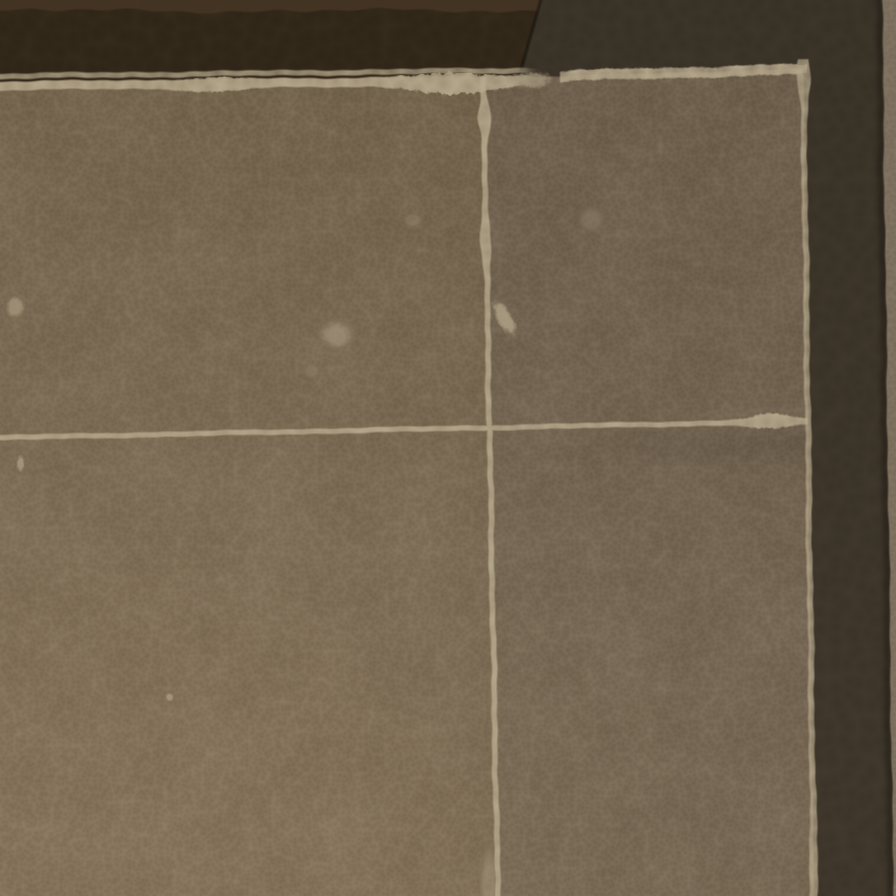
Write a Shadertoy shader that draws this texture.

```glsl
#define TILE_DARK vec3(0.435, 0.375, 0.292)
#define TILE_LIGHT vec3(0.525, 0.455, 0.360)
#define GROUT vec3(0.715, 0.660, 0.550)
#define BOARD vec3(0.195, 0.155, 0.100)
#define STRIP vec3(0.250, 0.218, 0.170)
#define WALL vec3(0.490, 0.435, 0.365)
#define GRAIN 0.045
#define MOTTLE 0.045
#define WOBBLE 0.0011
#define SOFT 0.0016

vec2 hash2(vec2 p) {
    vec3 q = fract(p.xyx * vec3(0.1031, 0.1030, 0.0973));
    q += dot(q, q.yzx + 33.33);
    return fract((q.xx + q.yz) * q.zy);
}

// Distance to the nearest scattered cell point
float cellular(vec2 p) {
    vec2 cell = floor(p), f = fract(p);
    float d = 2.0;
    for (int j = -1; j <= 1; j++)
        for (int i = -1; i <= 1; i++) {
            vec2 o = vec2(i, j);
            d = min(d, length(o + hash2(cell + o) - f));
        }
    return d;
}

float waves(float t) {
    return sin(t * 31.0) * 0.5 + sin(t * 73.0 + 1.3) * 0.3 + sin(t * 189.0 + 4.0) * 0.35;
}

float edge(float d) {
    float w = max(SOFT, 0.8 / iResolution.y);
    return smoothstep(-w, w, d);
}

float line(float d, float halfWidth) {
    return edge(halfWidth - abs(d));
}

float bump(float t, float center, float width) {
    float d = (t - center) / width;
    return exp(-d * d);
}

// Soft elliptical stain with a ragged rim
float stain(vec2 p, vec2 center, vec2 radius, float rough) {
    float d = length((p - center) / radius) + (rough - 0.45) * 0.7;
    return 1.0 - smoothstep(0.55, 1.25, d);
}

void mainImage(out vec4 fragColor, in vec2 fragCoord) {
    vec2 p = fragCoord / iResolution.xy;
    float fine = cellular(p * 190.0);
    float medium = cellular(p * 65.0 + 17.0);
    float broad = cellular(p * 13.0 + 5.0);
    float rough = mix(fine, medium, 0.5);

    // Joint positions, each slightly tilted and uneven
    float crossX = p.x - (0.5555 - 0.0178 * p.y) - WOBBLE * waves(p.y);
    float rightX = p.x - (0.9085 - 0.0130 * p.y) - WOBBLE * waves(p.y + 3.0);
    float crossY = p.y - (0.5115 + 0.0205 * p.x) - WOBBLE * 0.7 * waves(p.x);
    float onRight = smoothstep(0.585, 0.61, p.x);
    float topLine = mix(0.909 + 0.011 * p.x, 0.897 + 0.029 * p.x, onRight);
    float topY = p.y - topLine - WOBBLE * waves(p.x + 2.0);

    // Stone tiles under warm light from the lower left
    float light = 0.74 - 0.50 * p.y - 0.20 * p.x + 0.28 * bump(length(p - vec2(0.22, 0.15)), 0.0, 0.45);
    vec3 color = mix(TILE_DARK, TILE_LIGHT, clamp(light, 0.0, 1.0));
    color = mix(color, color * vec3(0.96, 0.97, 1.0), edge(crossX));
    color += MOTTLE * (broad - 0.45) * 0.6 + MOTTLE * (medium - 0.45) * 0.7;
    color += GRAIN * (fine - 0.45);
    color *= 1.0 - 0.08 * bump(crossY, -0.025, 0.02) * smoothstep(0.55, 0.85, p.x);

    // Dusty marks on the tiles
    float marks = 0.45 * stain(p, vec2(0.376, 0.627), vec2(0.017, 0.014), rough);
    marks += 0.55 * stain(p, vec2(0.017, 0.657), vec2(0.009, 0.011), rough);
    vec2 chip = p - vec2(0.563, 0.645);
    marks += 0.75 * stain(vec2(chip.x + chip.y * 0.45, chip.y), vec2(0.0), vec2(0.009, 0.019), rough);
    marks += 0.60 * stain(p, vec2(0.023, 0.483), vec2(0.004, 0.008), rough);
    marks += 0.60 * stain(p, vec2(0.189, 0.222), vec2(0.004), rough);
    marks += 0.20 * stain(p, vec2(0.660, 0.755), vec2(0.012), rough);
    marks += 0.22 * stain(p, vec2(0.461, 0.754), vec2(0.009, 0.007), rough);
    marks += 0.20 * stain(p, vec2(0.348, 0.586), vec2(0.007), rough);
    color = mix(color, GROUT, clamp(marks, 0.0, 1.0));

    // Thin cross joints, swollen where grout was smeared
    float inside = edge(-rightX) * edge(-topY);
    float vWidth = 0.0031 + 0.0045 * bump(p.y, 0.868, 0.016) + 0.0030 * bump(p.y, 0.73, 0.025);
    float hWidth = 0.0029 + 0.0050 * bump(p.x, 0.86, 0.028) * (0.6 + rough);
    float joints = max(line(crossX, vWidth), line(crossY, hWidth)) * inside;
    joints = max(joints, 0.40 * stain(p, vec2(0.546, 0.015), vec2(0.009, 0.035), rough));
    color = mix(color, GROUT, joints * (0.82 + 0.25 * (medium - 0.4)));

    // Border strip, wall and top board with its slanted cut
    float frame = max(edge(rightX), edge(topY));
    vec3 border = STRIP * (0.94 + 0.10 * medium) * mix(1.0, 0.92, p.y);
    float cutX = p.x - 0.584 - 0.28 * (p.y - 0.93);
    vec3 board = BOARD * (0.93 + 0.14 * medium);
    float topRim = edge(p.y - 0.988 - 0.003 * waves(p.x * 0.6));
    board = mix(board, vec3(0.285, 0.215, 0.150), topRim * 0.75);
    border = mix(board, border, edge(cutX));
    border *= 1.0 - 0.35 * line(cutX, 0.002) * edge(topY);
    float wallX = p.x - (0.997 - 0.0125 * p.y) - WOBBLE * waves(p.y * 0.7);
    border *= 1.0 - 0.25 * bump(wallX, -0.003, 0.005);
    border = mix(border, WALL + GRAIN * (fine - 0.45), edge(wallX));
    color = mix(color, border, frame);

    // Heavier perimeter grout: doubled and crusty on the left
    float smear = bump(p.x, 0.505, 0.055) + 0.45 * bump(p.x, 0.24, 0.04);
    float lower = line(topY + 0.005 + 0.003 * smear, 0.0048 + 0.009 * smear * (0.4 + rough));
    float upper = line(topY - 0.006, 0.0030);
    float left = max(lower, 0.85 * upper) * (1.0 - smoothstep(0.57, 0.605, p.x));
    float right = line(topY, 0.0058 + 0.002 * (rough - 0.4)) * edge(p.x - 0.625) * edge(0.902 - p.x);
    float sideWidth = 0.0033 + 0.0045 * bump(p.y, 0.915, 0.025) + 0.0015 * bump(p.y, 0.03, 0.06);
    float side = line(rightX, sideWidth) * edge(0.934 - p.y);
    float crust = 0.75 * stain(p, vec2(0.592, 0.911), vec2(0.022, 0.009), rough);
    float rim = max(max(left, right), max(0.85 * side, crust));
    color = mix(color, GROUT, rim * (0.84 + 0.30 * (medium - 0.45)));

    fragColor = vec4(clamp(color, 0.0, 1.0), 1.0);
}
```
